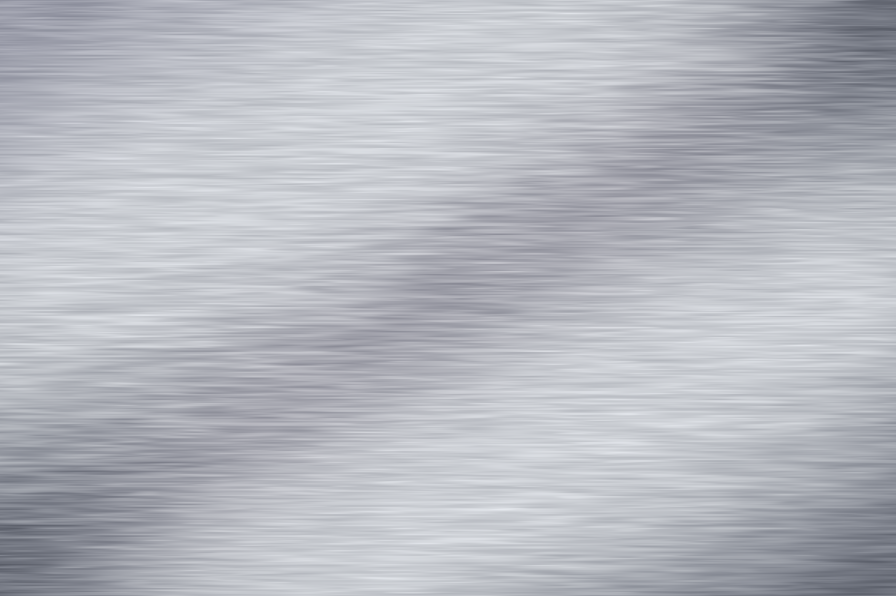
A Shadertoy shader for this texture:

```glsl
// Brushed steel sheet: a soft diagonal shadow between two broad highlights,
// darkened corners, and hairline horizontal grain from row-shifted value
// noise at several scales. The coarse grain feathers the shadow slightly.

const float ASPECT       = 1.506;  // layout width in units of canvas height
const float BAND_SLOPE   = 0.59;
const float BAND_START   = 0.06;   // height of the shadow at the left edge
const float BAND_WIDTH   = 0.18;
const float BAND_SPREAD  = 0.05;   // extra width towards both ends
const float BAND_DEPTH   = 0.165;
const float BAND_END     = 0.27;   // deeper shadow towards both ends
const float HIGHLIGHT    = 0.822;
const float FALL_UPPER   = 0.10;
const float FALL_LOWER   = 0.27;
const float CORNER_DEPTH = 0.11;
const float FEATHER      = 0.09;

// Grain scales: streaks per height along x, rows per height along y
const vec2 FINE_GRAIN   = vec2(17.0, 397.0);
const vec2 LONG_GRAIN   = vec2(8.0, 331.0);
const vec2 MEDIUM_GRAIN = vec2(12.0, 193.0);
const vec2 COARSE_GRAIN = vec2(6.0, 83.0);
const vec2 GLINT_GRAIN  = vec2(13.0, 353.0);

const vec3 COOL_DARK  = vec3(-0.016, 0.0, 0.042);
const vec3 COOL_LIGHT = vec3(-0.013, 0.0, 0.021);
const vec3 WARM_BAND  = vec3(0.008, -0.004, 0.001);
const vec3 VIOLET     = vec3(0.002, -0.005, 0.012);

float hash(vec2 p) {
    vec3 q = fract(vec3(p.xyx) * 0.1031);
    q += dot(q, q.yzx + 33.33);
    return fract((q.x + q.y) * q.z);
}

// One row of smooth noise; the random shift hides the cell columns
float rowNoise(float x, float row) {
    x += 57.0 * hash(vec2(row, 7.3));
    float cell = floor(x);
    float t = smoothstep(0.0, 1.0, x - cell);
    return mix(hash(vec2(cell, row)), hash(vec2(cell + 1.0, row)), t);
}

// Horizontal streaks, centred on zero
float streaks(vec2 p, vec2 scale, float seed) {
    p = p * scale + seed;
    float row = floor(p.y);
    float t = smoothstep(0.0, 1.0, p.y - row);
    return mix(rowNoise(p.x, row), rowNoise(p.x, row + 1.0), t) - 0.5;
}

// Signed height above the axis of the diagonal shadow
float bandHeight(vec2 p) {
    return p.y - BAND_SLOPE * p.x - BAND_START;
}

// Zero along the middle of the shadow, one at both of its ends
float bandEnds(vec2 p) {
    return smoothstep(0.25, 0.8, abs(p.x - 0.5 * ASPECT));
}

float bandMask(float d, float ends) {
    float w = BAND_WIDTH + BAND_SPREAD * ends;
    return exp(-d * d / (w * w));
}

// Large, smooth reflections
float sheen(vec2 p, float d, float band, float ends) {
    float tone = HIGHLIGHT - mix(BAND_DEPTH, BAND_END, ends) * band;
    tone -= FALL_UPPER * smoothstep(0.33, 0.95, d);
    tone -= FALL_LOWER * smoothstep(0.36, 0.98, -d);
    vec2 fromCentre = 2.0 * p / vec2(ASPECT, 1.0) - 1.0;
    float corner = smoothstep(0.6, 1.0, length(fromCentre) * 0.707);
    return tone - CORNER_DEPTH * corner;
}

void mainImage(out vec4 fragColor, in vec2 fragCoord) {
    vec2 p = fragCoord / iResolution.y;
    p.x *= ASPECT * iResolution.y / iResolution.x;

    // Brush grain
    float fine = streaks(p, FINE_GRAIN, 11.0);
    float hair = streaks(p, LONG_GRAIN, 77.0);
    float medium = streaks(p, MEDIUM_GRAIN, 131.0);
    float coarse = streaks(p, COARSE_GRAIN, 251.0);
    float glint = smoothstep(0.2, 0.5, streaks(p, GLINT_GRAIN, 401.0));
    float grain = 0.09 * fine + 0.08 * hair + 0.06 * medium
                + 0.025 * coarse + 0.045 * glint;

    // Reflections with feathered edges
    float d = bandHeight(p) + FEATHER * (0.5 * coarse + 0.5 * medium);
    float ends = bandEnds(p);
    float band = bandMask(d, ends);
    float tone = sheen(p, d, band, ends);
    tone += grain * mix(0.85, 1.2, band) - 0.005;

    // Cool steel tint, warmer in the shadow, violet at the upper left
    vec3 tint = mix(COOL_DARK, COOL_LIGHT, smoothstep(0.45, 0.85, tone));
    tint += WARM_BAND * band * (1.0 - ends);
    tint += VIOLET * smoothstep(0.4, 0.95, d);

    fragColor = vec4(clamp(tone + tint, 0.0, 1.0), 1.0);
}
```
